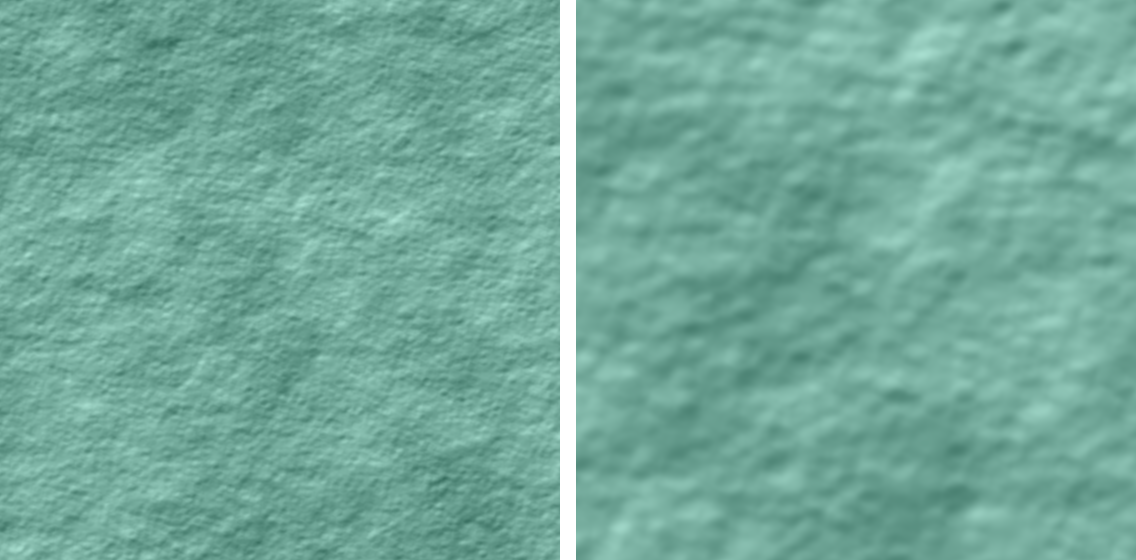
Left: the whole. Right: its middle third, enlarged.
This texture is drawn by a three.js fragment shader. Its source:

```glsl
// Soft green felt-like paper: cloudy mottling under a fine relief lit from the upper left.
varying vec2 vUv;

vec3 hash3(vec2 cell) {
  vec3 q = fract(cell.xyx * vec3(0.1031, 0.1030, 0.0973));
  q += dot(q, q.yxz + 33.33);
  return fract((q.xxy + q.yzz) * q.zyx);
}

// Cellular noise: soft bumps of random sign, one scattered in each cell.
float bumpNoise(vec2 p) {
  vec2 cell = floor(p);
  float sum = 0.0;
  for (int y = -1; y <= 1; y++) {
    for (int x = -1; x <= 1; x++) {
      vec2 corner = cell + vec2(float(x), float(y));
      vec3 rnd = hash3(corner);
      vec2 d = p - corner - rnd.xy;
      float falloff = max(1.0 - dot(d, d), 0.0);
      sum += (rnd.z * 2.0 - 1.0) * falloff * falloff;
    }
  }
  return sum;
}

// Four octaves, each turned so that the cell grids never line up.
float layeredBumps(vec2 p, float gain) {
  float sum = 0.0;
  float amplitude = 1.0;
  for (int i = 0; i < 4; i++) {
    sum += amplitude * bumpNoise(p);
    p = mat2(1.6, 1.2, -1.2, 1.6) * p + vec2(17.3, 41.7);
    amplitude *= gain;
  }
  return sum;
}

// Height of the fibrous surface, slightly stretched sideways.
float surfaceHeight(vec2 uv) {
  return layeredBumps(uv * vec2(13.0, 15.5) + 60.0, 0.6);
}

void main() {
  // Broad light and dark clouds, a little brighter toward the lower right.
  float clouds = 0.055 * layeredBumps(vUv * vec2(3.0, 3.4) + 23.0, 0.72);
  clouds += 0.03 * (vUv.x - vUv.y);

  // Slopes that face the light brighten, the others fall into shade.
  vec2 towardLight = vec2(-0.0018, 0.0036);
  float relief = surfaceHeight(vUv - towardLight * 0.5) - surfaceHeight(vUv + towardLight * 0.5);

  vec3 seaGreen = vec3(0.437, 0.651, 0.593);
  gl_FragColor = vec4(seaGreen + clouds + 0.34 * relief, 1.0);
}
```
